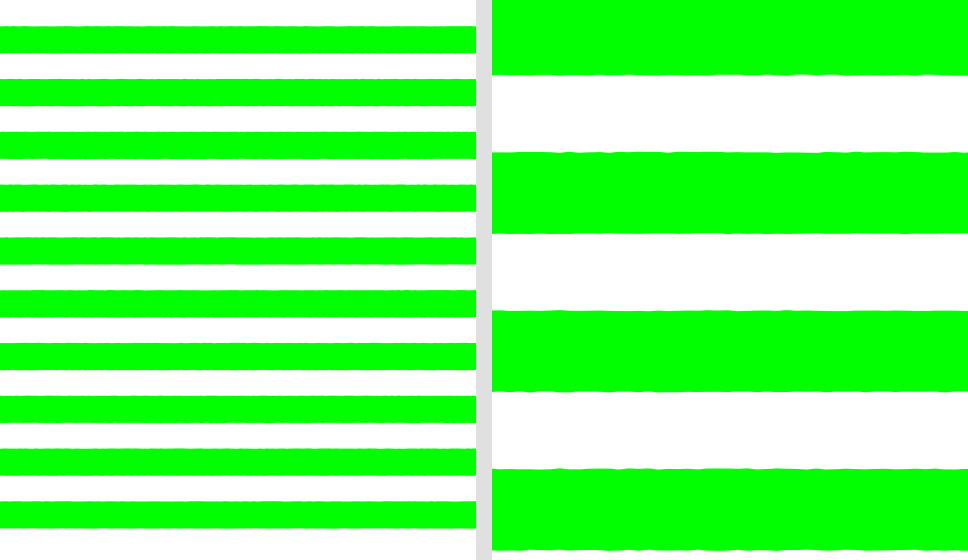
Left: the whole. Right: its middle third, enlarged.
Write a WebGL 1 fragment shader that draws this pattern.

```glsl
precision highp float;
// Ten horizontal green bands on white, evenly spaced with plain margins.
// Each pixel finds its nearest band and measures the distance to its edge,
// which a fine value noise roughens very slightly.

uniform vec2 u_resolution;

float hash(vec2 p) {
    return fract(sin(dot(p, vec2(127.1, 311.7))) * 43758.5453);
}

// Smooth noise along x, independent for each row.
float edgeNoise(float x, float row) {
    float cell = floor(x);
    float t = smoothstep(0.0, 1.0, x - cell);
    return mix(hash(vec2(cell, row)), hash(vec2(cell + 1.0, row)), t) - 0.5;
}

void main() {
    // Canvas height is one unit.
    vec2 p = gl_FragCoord.xy / u_resolution.y;
    float pixel = 1.0 / u_resolution.y;

    // Nearest of the ten bands; clamping leaves the margins white.
    float band = clamp(floor((p.y - 0.0805) / 0.09427 + 0.5), 0.0, 9.0);
    float offset = p.y - (0.0805 + band * 0.09427);

    // Upper and lower edges waver separately.
    float row = band * 2.0 + step(0.0, offset);
    float halfWidth = 0.0242 + 0.0007 * edgeNoise(p.x * 170.0, row);

    // One-pixel antialiased coverage.
    float coverage = clamp((halfWidth - abs(offset)) / pixel + 0.5, 0.0, 1.0);
    vec3 color = mix(vec3(1.0), vec3(0.005, 1.0, 0.005), coverage);
    gl_FragColor = vec4(color, 1.0);
}
```
